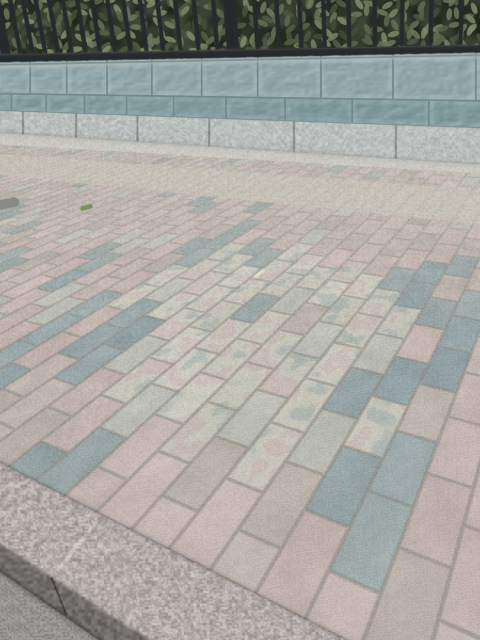
Give the GLSL for this texture, as a WebGL 2 fragment shader.

```glsl
#version 300 es
precision highp float;
// Brick pavement in perspective between a granite kerb and a blue block wall with a fenced hedge.
uniform vec2 u_resolution;
out vec4 fragColor;

float hash(vec2 p) { return fract(sin(dot(p, vec2(127.1, 311.7))) * 43758.5); }

float noise(vec2 p) {
  vec2 i = floor(p), f = fract(p);
  f *= f * (3. - 2. * f);
  return mix(mix(hash(i), hash(i + vec2(1, 0)), f.x),
             mix(hash(i + vec2(0, 1)), hash(i + 1.), f.x), f.y);
}

float fbm(vec2 p) { return .65 * noise(p) + .35 * noise(p * 2.3 + 7.); }

float segment(vec2 p, vec2 a, vec2 b) {
  vec2 d = b - a;
  return length(p - a - d * clamp(dot(p - a, d) / dot(d, d), 0., 1.));
}

// Soft coverage of a signed distance
float cover(float d, float soft) { return 1. - smoothstep(-soft, soft, d); }

// Distance to the nearest whole number
float nearest(float x) { return abs(fract(x + .5) - .5); }

// Running-bond bricks; columns run away from the near kerb
vec3 paving(vec2 q) {
  mat3 plane = mat3(.0589, -.0083, -.0395, .0854, .0005, .068, .1302, 1.0365, 1);
  vec3 h = inverse(plane) * vec3(q.x, max(q.y, .26), 1);
  vec2 uv = h.xy / h.z, aa = fwidth(uv);
  float col = floor(uv.x), odd = mod(col, 2.);
  float row = floor((uv.y + 1. - odd) / 2.), mid = 2. * row + odd;
  vec2 cell = vec2(col, row);
  vec3 centre = plane * vec3(col + .5, mid, 1);
  float tone = hash(cell), blot = fbm(uv * vec2(1.7, 1.3) + 4.);

  // Pink and grey bricks, with pale worn ones in the middle
  vec3 pink = vec3(.765, .705, .69);
  vec3 c = mix(pink, vec3(.71, .68, .65), smoothstep(.35, .75, tone));
  if (tone > .84) c = vec3(.73, .735, .71);
  float ring = length((centre.xy / centre.z - vec2(.54, .75)) / vec2(.34, .24));
  if (ring < 1. && tone < .82) {
    c = mix(vec3(.78, .775, .73), pink, .8 * smoothstep(.57, .66, blot));
    c = mix(c, vec3(.68, .72, .71), .7 * smoothstep(.4, .32, blot));
  }

  // Blue bricks follow diagonals around the worn patch
  float sum = col + mid, diff = mid - col;
  bool right = col > 2.5 && col < 6.5, left = abs(col + 4.5) < 1.;
  bool blue = (right && (sum == 16. || (diff == 2. && col > 3.)))
    || (left && (sum == 0. || sum == 2.))
    || (col == -1. && mid == 9.) || (col == 6. && mid == 2.)
    || (abs(mid - 13.) < 1.2 && abs(col + 4.) < 4. && tone > .45)
    || (ring > 1. && hash(cell + 31.) > .88);
  if (blue) c = mix(vec3(.56, .625, .635), vec3(.65, .685, .68), tone * .7);
  c += .035 * (hash(cell + 9.) - .5) + .07 * (blot - .5);

  // Joints, softened with distance
  vec2 f = vec2(fract(uv.x), uv.y + 1. - mid + odd - odd);
  vec2 edge = min(f, vec2(1, 2) - f);
  vec2 gap = 1. - smoothstep(vec2(.015), .04 + aa, edge);
  c = mix(c, vec3(.56, .55, .52), max(gap.x, gap.y) * .65 / (1. + 2.5 * max(aa.x, aa.y)));

  // Ribbed sand-coloured path and the pale strip behind it
  float ribs = sin(uv.y * 12.57) * exp(-8. * aa.y);
  c = mix(c, vec3(.775, .755, .705) + .025 * ribs - .03 * gap.x, .92 * cover(abs(uv.y - 22.7) - 2.8, .2));
  c = mix(c, vec3(.79, .79, .77), smoothstep(28.7, 29.2, uv.y));
  c = mix(c, vec3(.79, .775, .75), .4 * smoothstep(.75, .3, q.y));
  return c + .07 * (noise(q * 330.) - .5);
}

// Overlapping leaves on a dark ground
vec3 hedge(vec2 q) {
  vec3 c = mix(vec3(.11, .13, .1), vec3(.26, .29, .22), noise(q * 45.));
  vec2 g = q * 48.;
  for (int i = 0; i < 9; i++) {
    vec2 id = floor(g) + vec2(i % 3 - 1, i / 3 - 1);
    float a = hash(id) * 6.28;
    vec2 d = g - id - vec2(hash(id + 5.), hash(id + 8.));
    d *= mat2(cos(a), -sin(a), sin(a), cos(a));
    float leaf = cover(length(d / vec2(.65, .3)) - .92, .18);
    c = mix(c, mix(vec3(.24, .28, .2), vec3(.52, .56, .43), hash(id + 2.)), leaf * .85);
  }
  return c;
}

void main() {
  // Width is 1, y runs downward
  vec2 q = vec2(gl_FragCoord.x / u_resolution.x, (1. - gl_FragCoord.y / u_resolution.y) * 1.3333);
  float px = 1.3333 / u_resolution.y;
  float along = 33.2 / (q.x + 1.49), slope = along / (q.x + 1.49);
  vec3 c = paving(q);

  // Dark slab and small fallen leaves
  c = mix(c, vec3(.53, .54, .52), cover(segment(q, vec2(-.02, .431), vec2(.03, .421)) - .01, .002));
  c = mix(c, vec3(.48, .58, .37), cover(segment(q, vec2(.172, .434), vec2(.188, .43)) - .005, .002));
  c = mix(c, vec3(.88, .87, .79), cover(segment(q, vec2(.533, .575), vec2(.548, .564)) - .003, .002));

  // Near granite kerb: top, front face and lower slab
  float speck = noise(q * 150.) - .5, grain = noise(q * 270. + 20.) - .5;
  float lip = q.y - 1.132 - .645 * q.x, foot = q.y - 1.19 - .69 * q.x, kerb = q.y - .963 - .512 * q.x;
  vec3 granite = vec3(.7, .67, .66) + .16 * speck + .13 * grain;
  granite += .07 * cover(segment(q, vec2(.11, 1.2), vec2(.2, 1.09)) - .004, .002);
  granite = mix(vec3(.44, .425, .42) + .16 * speck, granite, cover(lip, .008));
  granite = mix(vec3(.58, .575, .57) + .15 * grain, granite, cover(foot, .003));
  granite *= 1. - .35 * exp(-abs(foot) * 180.);
  granite *= 1. - .4 * cover(segment(q, vec2(.108, 1.205), vec2(.138, 1.28)) - .002, .002);
  c = mix(granite, c, cover(kerb, px)) * (1. - .25 * exp(-abs(kerb) * 280.));

  // Far kerb stones
  float base = q.y - .276 - .066 * q.x;
  vec3 stone = vec3(.73, .745, .74) + .1 * grain + .06 * speck;
  stone *= 1. - .27 * cover(nearest(along / 1.449 + .102) * 1.449 / slope - .002, .002);
  c = mix(c, stone, cover(base, px)) * (1. - .12 * exp(-abs(base) * 250.));

  // Two courses of embossed blue blocks
  float top = q.y - .135 + .02 * q.x, middle = q.y - .195 - .015 * q.x, bottom = q.y - .231 - .036 * q.x;
  bool upper = middle < 0.;
  float joint = nearest(along - (upper ? .38 : .93)) / slope;
  float rim = min(min(joint, abs(middle)), min(abs(top), abs(bottom)));
  vec2 rough = q * vec2(45, 75);
  vec3 block = upper ? vec3(.565, .65, .665) : vec3(.5, .6, .615);
  block += .12 * (fbm(rough) - fbm(rough + .3)) + .035 * cover(rim - .01, .004);
  block = mix(vec3(.46, .53, .54), block, smoothstep(.0005, .003, rim));
  block = mix(block, vec3(.68, .72, .71), exp(-abs(top - .004) * 300.) * .7);
  c = mix(c, block, cover(bottom, px));

  // Hedge behind leaning bars, posts and a bottom rail
  float lean = q.x + (.12 - q.y) * .2 * (1. - 1.25 * q.x);
  float bar = nearest(94.6 / (lean + 1.49) + .35) / (2.85 * slope) - .0045;
  float post = min(abs(lean - .487) - .013, abs(lean - .012) - .009);
  float fence = min(min(bar, post), abs(top + .014) - .008);
  vec3 iron = vec3(.15, .165, .175) + .1 * exp(-abs(top + .021) * 500.);
  c = mix(c, mix(hedge(q), iron, cover(fence, px)), cover(top + .005, px));
  fragColor = vec4(clamp(c, 0., 1.), 1);
}
```
